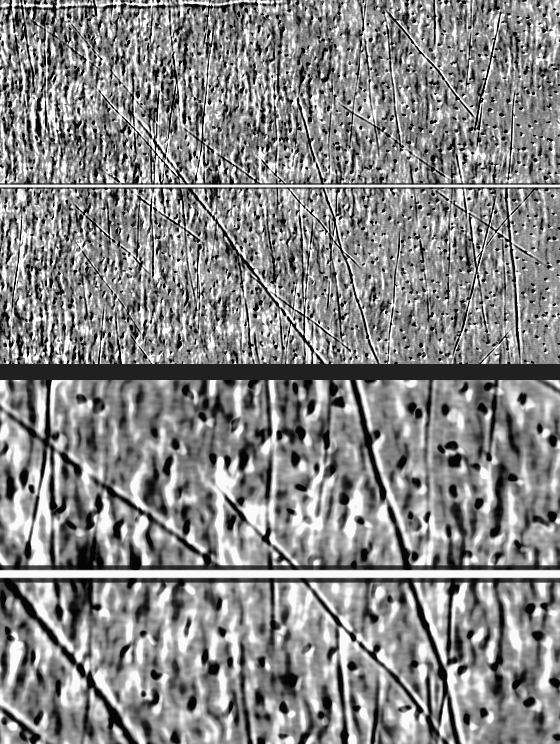
Top: the whole. Bottom: its middle third, enlarged.
A Shadertoy shader for this texture:

```glsl
// Scratched, pitted metal seen as a hard grey relief: stretched gradient noise
// makes the upright grain, a jittered grid makes the pits, and looped line
// segments make the grooves. A bright seam crosses the middle.

const float BASE_GREY = 0.55;
const float GRAIN_CONTRAST = 0.86;
const vec2 COARSE_GRAIN = vec2(92.0, 27.0);   // cells per canvas height
const vec2 FINE_GRAIN = vec2(150.0, 85.0);
const vec2 LONG_GRAIN = vec2(96.0, 5.0);
const float CLUMP_CONTRAST = 0.20;
const float BROAD_CONTRAST = 0.15;
const float PIT_CELLS = 37.0;
const float PIT_SHARE = 0.68;
const vec2 LIGHT_SHIFT = vec2(0.0058, -0.0048);
const int SCRATCH_COUNT = 76;
const float SCRATCH_WIDTH = 0.0024;
const float SEAM_HEIGHT = 0.489;

vec2 hash2(vec2 p) {
    vec3 q = fract(p.xyx * vec3(0.1031, 0.1030, 0.0973));
    q += dot(q, q.yzx + 33.33);
    return fract((q.xx + q.yz) * q.zy);
}

float cornerSlope(vec2 cell, vec2 corner, vec2 f) {
    return dot(hash2(cell + corner) * 2.0 - 1.0, f - corner);
}

float gradientNoise(vec2 p) {
    vec2 c = floor(p), f = p - c;
    vec2 u = f * f * f * (f * (f * 6.0 - 15.0) + 10.0);
    float low = mix(cornerSlope(c, vec2(0, 0), f), cornerSlope(c, vec2(1, 0), f), u.x);
    float high = mix(cornerSlope(c, vec2(0, 1), f), cornerSlope(c, vec2(1, 1), f), u.x);
    return mix(low, high, u.y);
}

// Upright grain: short strokes, fine chips and long thin lines
float grain(vec2 p) {
    vec2 bent = p + vec2(0.020 * gradientNoise(p * 6.0) + 0.01 * p.y, 0.0);
    float lines = gradientNoise(bent * LONG_GRAIN + 5.0);
    bent.x += 0.004 * gradientNoise(p * 45.0 + 8.0);
    return 0.90 * gradientNoise(bent * COARSE_GRAIN)
         + 0.60 * gradientNoise(bent * FINE_GRAIN + 17.0) + 0.62 * lines;
}

// Flattens the middle greys and steepens the strokes
float harden(float g) {
    return mix(g, 0.52 * sign(g) * smoothstep(0.02, 0.42, abs(g)), 0.6);
}

// Dark ragged pits with a lit lower edge, taller where slender is 1
float pits(vec2 p, float slender) {
    p += 0.005 * vec2(gradientNoise(p * 95.0), gradientNoise(p * 95.0 + 31.0));
    vec2 home = floor(p * PIT_CELLS);
    float dark = 0.0, lit = 0.0;
    for (int j = -1; j <= 1; j++)
    for (int i = -1; i <= 1; i++) {
        vec2 cell = home + vec2(i, j);
        vec2 place = hash2(cell + 71.0), kind = hash2(cell + 205.0);
        if (kind.x > PIT_SHARE) continue;
        vec2 d = p - (cell + place) / PIT_CELLS;
        d.x += d.y * (kind.y - 0.5) * 0.7;
        vec2 stretch = mix(vec2(0.85, 1.1), vec2(1.25, 0.42), slender * (1.0 - kind.y * kind.y));
        float radius = mix(0.0048, 0.0085, place.y * kind.x / PIT_SHARE);
        dark = max(dark, smoothstep(radius, radius * 0.3, length(d * stretch)));
        lit = max(lit, smoothstep(radius, radius * 0.3, length((d - LIGHT_SHIFT) * stretch)));
    }
    return 0.42 * lit * (1.0 - dark) - 0.62 * dark;
}

// Groove from a to b: dark core, pale ridges, brighter on one side
float groove(vec2 p, vec2 a, vec2 b, float width) {
    vec2 along = b - a, q = p - a;
    float t = dot(q, along) / dot(along, along);
    float ends = smoothstep(0.0, 0.12, t) * smoothstep(1.0, 0.88, t);
    float s = (q.x * along.y - q.y * along.x) / length(along) / width;
    float ridge = abs(s) - 1.9;
    float side = 0.5 - 0.2 * clamp(s, -1.0, 1.0);
    return ends * (side * exp(-ridge * ridge) - exp(-s * s));
}

float scratches(vec2 p, float aspect) {
    float sum = 0.0;
    for (int i = 0; i < SCRATCH_COUNT; i++) {
        vec2 start = hash2(vec2(i, 3)) * vec2(aspect, 1.3);
        vec2 form = hash2(vec2(i, 11)), style = hash2(vec2(i, 29));
        float lean = style.x < 0.76 ? (form.x - 0.5) * 0.36 : 0.55 + 0.45 * form.x;
        lean = style.x > 0.94 ? -0.6 - form.x : lean;
        vec2 reach = vec2(sin(lean), -cos(lean)) * mix(0.12, 0.5, form.y);
        sum += mix(0.3, 0.75, style.y) * groove(p, start, start + reach, SCRATCH_WIDTH * mix(0.7, 1.1, form.x));
    }
    return sum;
}

// The few long grooves that stand out
float deepGrooves(vec2 p) {
    float w = SCRATCH_WIDTH * 1.3;
    return groove(p, vec2(0.34, 0.72), vec2(0.95, -0.08), w * 1.15)
         + groove(p, vec2(0.80, 0.78), vec2(1.06, -0.08), w * 0.9)
         + groove(p, vec2(1.05, 0.99), vec2(1.32, 0.66), w * 0.8)
         + groove(p, vec2(1.39, 0.52), vec2(1.43, 0.02), w)
         + groove(p, vec2(1.38, 0.99), vec2(1.30, 0.62), w * 0.7)
         + groove(p, vec2(1.37, 0.48), vec2(1.24, 0.0), w * 0.7);
}

void mainImage(out vec4 fragColor, in vec2 fragCoord) {
    vec2 p = fragCoord / iResolution.y;
    float aspect = iResolution.x / iResolution.y, soft = 1.0 / iResolution.y;

    // Grain is rougher at upper left, calmer at lower right
    float patches = gradientNoise(p * 5.0 + 40.0) + 0.7 * gradientNoise(p * 13.0 + 90.0);
    float rough = 1.25 - 0.55 * p.x / aspect + 0.25 * (p.y - 0.5) + 0.7 * patches;
    float clumps = CLUMP_CONTRAST * gradientNoise(p * vec2(44.0, 13.0) + 53.0);
    float grey = BASE_GREY + harden(rough * (GRAIN_CONTRAST * grain(p) + clumps));
    grey += 0.15 * gradientNoise(p * vec2(130.0, 230.0));
    grey += BROAD_CONTRAST * (gradientNoise(p * 5.5 + 12.0) + gradientNoise(p * 12.0 + 25.0));
    grey -= 0.06 * smoothstep(0.88, 0.96, p.y) * smoothstep(1.0, 0.6, p.x);
    grey += pits(p, smoothstep(1.4, 0.6, p.x));

    // Grooves wander slightly and wear thin in places
    vec2 wander = p + 0.009 * vec2(gradientNoise(p * 9.0), gradientNoise(p * 9.0 + 60.0));
    float wear = clamp(0.9 + 1.3 * gradientNoise(p * 26.0), 0.2, 1.3);
    grey += wear * scratches(wander, aspect) + 0.8 * deepGrooves(wander);

    // Broken pale lip along the upper left edge
    float lip = p.y - 0.984 - 0.014 * p.x - 0.014 * gradientNoise(vec2(p.x * 11.0, 4.0));
    float reach = smoothstep(0.82, 0.72, p.x) * (0.75 + 1.4 * gradientNoise(p * vec2(24.0, 60.0)));
    grey += reach * (0.8 * exp(-pow(lip / 0.0035, 2.0)) - 0.6 * exp(-pow((lip + 0.008) / 0.004, 2.0)));

    // Seam: white thread between two dark edges
    float d = abs(p.y - SEAM_HEIGHT);
    grey = mix(grey, 0.03 + 0.15 * grey, 0.9 * smoothstep(0.0080 + soft, 0.0080 - soft, d));
    grey = mix(grey, 0.98, smoothstep(0.0036 + soft, 0.0036 - soft, d));
    fragColor = vec4(vec3(clamp(grey, 0.02, 0.98)), 1.0);
}
```
